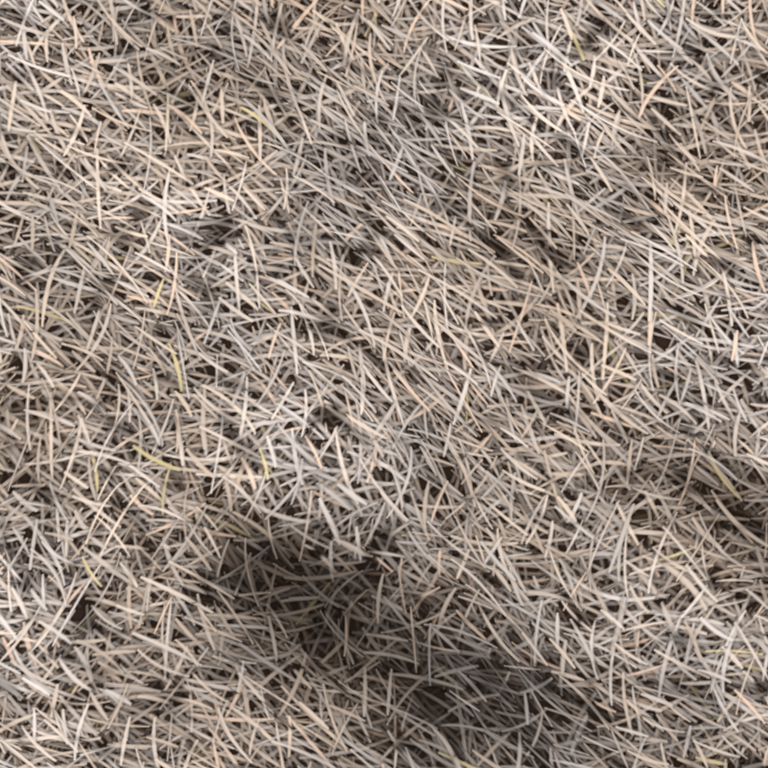
Give the GLSL for this texture, as a Shadertoy shader.

```glsl
const int LAYERS = 26;
const vec2 CELL = vec2(0.105, 0.027);
const float LIE = -0.55;
const vec3 SOIL = vec3(0.12, 0.085, 0.065);
const vec3 STRAW = vec3(0.93, 0.872, 0.83);
const vec3 WARM_LIGHT = vec3(1.02, 0.99, 0.965);

vec3 hash3(vec3 p) {
    p = fract(p * vec3(0.1031, 0.1030, 0.0973));
    p += dot(p, p.yxz + 33.33);
    return fract((p.xxy + p.yxx) * p.zyx);
}

vec2 rotate(vec2 p, float angle) {
    float c = cos(angle), s = sin(angle);
    return vec2(c * p.x + s * p.y, c * p.y - s * p.x);
}

// Distance to the nearest scattered point, in cell units
float cellular(vec2 p) {
    vec2 id = floor(p);
    float nearest = 2.0;
    for (int y = -1; y <= 1; y++)
    for (int x = -1; x <= 1; x++) {
        vec2 cell = id + vec2(x, y);
        nearest = min(nearest, length(cell + hash3(vec3(cell, 7.0)).xy - p));
    }
    return nearest;
}

float softEllipse(vec2 p, vec2 center, vec2 radius, float angle) {
    vec2 q = rotate(p - center, angle) / radius;
    return exp(-dot(q, q));
}

// Shaded openings where the thatch is thin
float hollowMask(vec2 p) {
    float large = softEllipse(p, vec2(0.57, 0.12), vec2(0.29, 0.11), -0.4);
    float left = softEllipse(p, vec2(0.36, 0.25), vec2(0.10, 0.06), -0.5);
    float right = softEllipse(p, vec2(0.98, 0.32), vec2(0.14, 0.06), -0.5);
    return clamp(large + 0.8 * left + 0.8 * right, 0.0, 1.0);
}

// Small gaps stretched along the lie of the grass
float gapMask(vec2 p) {
    vec2 q = rotate(p, LIE);
    float small = smoothstep(0.5, 0.95, cellular(q * vec2(18.0, 38.0)));
    float wide = smoothstep(0.5, 0.95, cellular(q * vec2(7.0, 14.0) + 3.0));
    return 0.75 * small + 0.4 * wide;
}

// Slow bending of the lie of the grass
vec2 windWarp(vec2 p) {
    vec2 slow = sin(p.yx * vec2(8.0, 7.0) + vec2(0.6, 2.1));
    vec2 quick = sin(p.yx * vec2(19.0, 17.0) + p * 6.0);
    return p + 0.022 * slow + 0.006 * quick;
}

// Broad drift between -1 and 1
float drift(vec2 p, float phase) {
    float a = sin(p.x * 9.0 + 2.0 * sin(p.y * 7.0 + phase));
    float b = sin(p.y * 15.0 + p.x * 8.0 + 2.0 * sin(p.x * 13.0 - phase));
    return 0.5 * (a + b);
}

float layerAngle(float layer) {
    float crossing = mod(layer, 4.0) < 1.0 ? 1.5 : 0.0;
    return LIE + 0.5 * sin(layer * 2.4) + crossing;
}

vec3 strandTint(vec3 seed, float warmth) {
    float warm = clamp(seed.x + 0.35 * warmth, 0.0, 1.0);
    vec3 tint = mix(vec3(0.97, 1.01, 1.05), vec3(1.03, 0.995, 0.94), warm);
    if (seed.y > 0.95) tint = vec3(1.04, 0.96, 0.89);
    if (seed.z > 0.992) tint = vec3(1.0, 0.99, 0.75);
    return tint;
}

// x: signed distance to the strand edge
float strand(vec2 p, vec3 shape, float turn) {
    vec2 q = rotate(p, turn);
    float halfLength = mix(0.02, 0.056, shape.x * shape.x);
    q.y += (shape.y - 0.5) * 7.0 * (q.x * q.x - 0.0008);
    float along = clamp(q.x / halfLength, -1.0, 1.0);
    float halfWidth = mix(0.0015, 0.0029, shape.z) * (1.0 - 0.4 * along * along);
    return length(vec2(q.x - along * halfLength, q.y)) - halfWidth;
}

// Draws one layer of strands over the color below it
vec3 layStrands(vec3 below, vec2 p, float layer, float depth, float hollow, float warmth, float blur) {
    vec2 q = rotate(p, layerAngle(layer)) + vec2(0.37, 0.71) * layer;
    vec2 id = floor(q / CELL);
    vec3 color = below;
    for (int y = -1; y <= 1; y++)
    for (int x = -1; x <= 1; x++) {
        vec2 cell = id + vec2(x, y);
        vec3 place = hash3(vec3(cell, layer + 1.0));
        vec3 shape = hash3(vec3(cell, layer + 51.0));
        vec3 seed = hash3(vec3(cell, layer + 101.0));
        float edge = strand(q - (cell + place.xy) * CELL, shape, (place.z - 0.5) * 0.8);
        float present = smoothstep(-0.15, 0.15, seed.x + 0.15 - 0.85 * hollow * depth);

        // Contact shadow, then the strand with a soft edge
        float shadow = 1.0 - smoothstep(0.0, 0.006, edge);
        color *= 1.0 - 0.14 * shadow * present;
        float tone = mix(0.12, 1.0, depth) + (seed.z - 0.5) * 0.32;
        tone *= 1.0 - 0.55 * hollow * (1.3 - depth);
        vec3 straw = mix(SOIL, STRAW, clamp(tone, 0.0, 1.03)) * strandTint(seed.yzx, warmth);
        float cover = 1.0 - smoothstep(-blur, blur, edge);
        color = mix(color, straw, 0.95 * cover * present);
    }
    return color;
}

void mainImage(out vec4 fragColor, in vec2 fragCoord) {
    vec2 uv = fragCoord / iResolution.y;
    float blur = max(0.0021, 0.7 / iResolution.y);
    vec2 p = windWarp(uv);
    float shade = hollowMask(uv);
    float gap = gapMask(p);
    float hollow = clamp(shade + gap, 0.0, 1.0);
    float warmth = drift(uv, 4.0);

    vec3 color = SOIL;
    for (int i = 0; i < LAYERS; i++) {
        float depth = float(i) / float(LAYERS - 1);
        color = layStrands(color, p, float(i), depth, hollow, warmth, blur);
    }

    // Lift the midtones, then shade gaps and broad patches
    color = pow(color, vec3(0.74)) * WARM_LIGHT;
    color *= (1.0 - 0.3 * shade) * (1.0 - 0.28 * gap);
    color *= 1.0 + 0.09 * drift(uv, 1.0);
    fragColor = vec4(clamp(color, 0.0, 1.0), 1.0);
}
```
